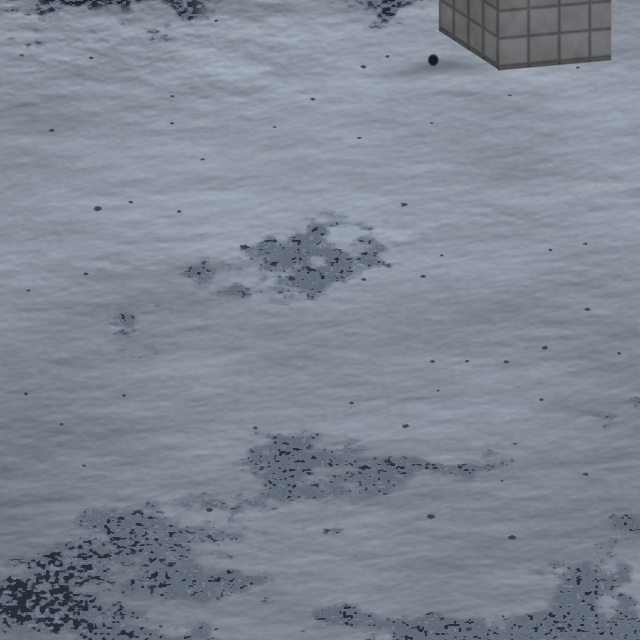
Write a Shadertoy shader that draws this texture.

```glsl
float hash(vec2 p) {
    vec3 q = fract(p.xyx * vec3(0.1031, 0.1030, 0.0973));
    q += dot(q, q.yzx + 33.33);
    return fract((q.x + q.y) * q.z);
}

float noise(vec2 p) {
    vec2 i = floor(p), f = fract(p);
    f = f * f * (3.0 - 2.0 * f);
    return mix(mix(hash(i), hash(i + vec2(1, 0)), f.x),
               mix(hash(i + vec2(0, 1)), hash(i + vec2(1, 1)), f.x), f.y);
}

float fbm(vec2 p) {
    float sum = 0.0, amp = 0.52;
    for (int i = 0; i < 5; i++) {
        sum += amp * noise(p);
        p = p * 2.03 + vec2(17.3, 9.1);
        amp *= 0.5;
    }
    return sum;
}

float band(float x, float center, float width) {
    return exp(-pow((x - center) / width, 2.0));
}

// Wind-packed snow, rougher and more trodden toward the top
float snowHeight(vec2 p) {
    vec2 q = p + vec2(0.0, 0.012 * noise(p * 6.0) - 0.08 * p.x);
    float trodden = smoothstep(0.76, 0.94, p.y) * (1.0 - 0.6 * smoothstep(0.3, 0.7, p.x));
    float track = band(p.y, 0.585 + 0.13 * p.x * p.x, 0.025);
    return fbm(q * vec2(9, 38)) * 0.6 + fbm(q * vec2(32, 95) + 40.0) * 0.2
         + fbm(p * vec2(13, 32) + 8.0) * (1.5 * trodden + 0.6 * track);
}

vec3 snow(vec2 p) {
    float slope = snowHeight(p) - snowHeight(p + vec2(0.002, 0.005));
    float light = mix(0.515, 0.575, smoothstep(0.3, 0.75, p.y));
    light -= 0.045 * (1.0 - smoothstep(0.0, 0.4, p.x)) * (1.0 - 0.5 * p.y);
    light -= 0.03 * smoothstep(0.86, 1.0, p.y);
    light += 0.13 * (fbm(p * vec2(4, 12) + 3.0) - 0.5);
    light += clamp(slope * 0.38, -0.14, 0.07);
    light += 0.025 * (noise(p * vec2(130, 260)) - 0.5);
    return light * vec3(0.965, 1.025, 1.105);
}

// Gritty ground with dark crumbs and pale frost
vec3 asphalt(vec2 p, float darkness) {
    float grit = noise(p * vec2(135, 215)) * 0.65 + noise(p * vec2(260, 380)) * 0.35;
    vec3 c = mix(vec3(0.33, 0.365, 0.415), vec3(0.42, 0.455, 0.51), grit);
    c = mix(c, vec3(0.13, 0.15, 0.19), smoothstep(0.64 - 0.3 * darkness, 0.8 - 0.25 * darkness, grit));
    return mix(c, vec3(0.50, 0.535, 0.59), 0.7 * (1.0 - smoothstep(0.16, 0.32, grit)));
}

// Sparse pebbles, flattened by the low view
float pebbles(vec2 p, float px) {
    vec2 cell = floor(p * 17.0);
    vec2 center = (cell + 0.2 + 0.6 * vec2(hash(cell + 5.0), hash(cell + 71.0))) / 17.0;
    float radius = mix(0.0018, 0.0048, pow(hash(cell + 23.0), 3.0));
    vec2 d = (p - center) * vec2(0.75, 1.3);
    float dist = length(d) + 0.002 * (noise(p * 300.0) - 0.5);
    return step(0.8, hash(cell + 131.0)) * (1.0 - smoothstep(radius - px, radius + px, dist));
}

// Two visible sides of a quilted concrete block
vec4 block(vec2 p, float px) {
    bool leftSide = p.x < 0.778;
    float u = leftSide ? (p.x - 0.686) / 0.092 : (p.x - 0.778) / 0.177;
    float bottom = leftSide ? mix(0.952, 0.892, u) : mix(0.890, 0.906, u);
    vec2 tile = vec2(u * (leftSide ? 4.0 : 3.7), (p.y - bottom) / 0.043 - 0.15);
    vec2 edge = 0.5 - abs(fract(tile) - 0.5);
    float seam = min(edge.x * (leftSide ? 0.6 : 1.1), edge.y);
    float light = leftSide ? 0.37 : 0.42;
    light += 0.09 * (fbm(p * vec2(60, 45)) - 0.5) + 0.03 * (fract(tile.y) - 0.5);
    light *= mix(0.72, 1.0, smoothstep(0.0, 0.11, seam));
    light *= mix(0.65, 1.0, smoothstep(0.0, 0.009, p.y - bottom));
    float inside = smoothstep(-px, px, min(p.y - bottom, min(p.x - 0.686, 0.955 - p.x)));
    return vec4(light * vec3(0.98, 1.0, 1.02), inside);
}

void mainImage(out vec4 fragColor, in vec2 fragCoord) {
    vec2 p = fragCoord / iResolution.xy;
    float px = 1.0 / iResolution.y;
    vec3 color = snow(p);

    // Worn patches spread toward the lower left
    float ragged = 0.2 * (fbm(p * vec2(38, 75)) - 0.5);
    float wear = fbm(p * vec2(4.2, 11.0) + vec2(2.0, 31.0)) + ragged;
    wear -= 0.455 + 0.42 * p.y + 0.09 * p.x;
    float bare = smoothstep(-0.035, 0.07, wear);
    float darkness = (1.0 - smoothstep(0.05, 0.3, p.x)) * (1.0 - smoothstep(0.1, 0.28, p.y));
    darkness *= smoothstep(0.0, 0.12, wear);
    color = mix(color, asphalt(p, darkness), bare * 0.92);

    // Rubble along the far edge
    float rubble = smoothstep(0.965, 1.0, p.y + 0.16 * (fbm(p * vec2(20, 45)) - 0.5));
    rubble *= 1.0 - smoothstep(0.28, 0.36, p.x) + band(p.x, 0.61, 0.06);
    color = mix(color, asphalt(p, 0.7), clamp(rubble, 0.0, 1.0));

    color = mix(color, vec3(0.20, 0.22, 0.26), 0.85 * pebbles(p, px));

    // Sheltered hollow, drift lip and small stone before the block
    float hollow = band(p.x, 0.69, 0.075) * band(p.y, 0.886 + 0.01 * sin(p.x * 20.0), 0.011);
    color = mix(color, vec3(0.36, 0.385, 0.42), 0.75 * hollow);
    color += 0.05 * band(p.x, 0.82, 0.16) * band(p.y, 0.868 + 0.02 * p.x * p.x, 0.012);
    float stone = length((p - vec2(0.677, 0.906)) * vec2(1.0, 0.9)) - 0.007;
    color = mix(color, vec3(0.09, 0.10, 0.13), 1.0 - smoothstep(-px, 2.0 * px, stone));

    vec4 concrete = block(p, px);
    color = mix(color, concrete.rgb, concrete.a);
    fragColor = vec4(color, 1.0);
}
```
